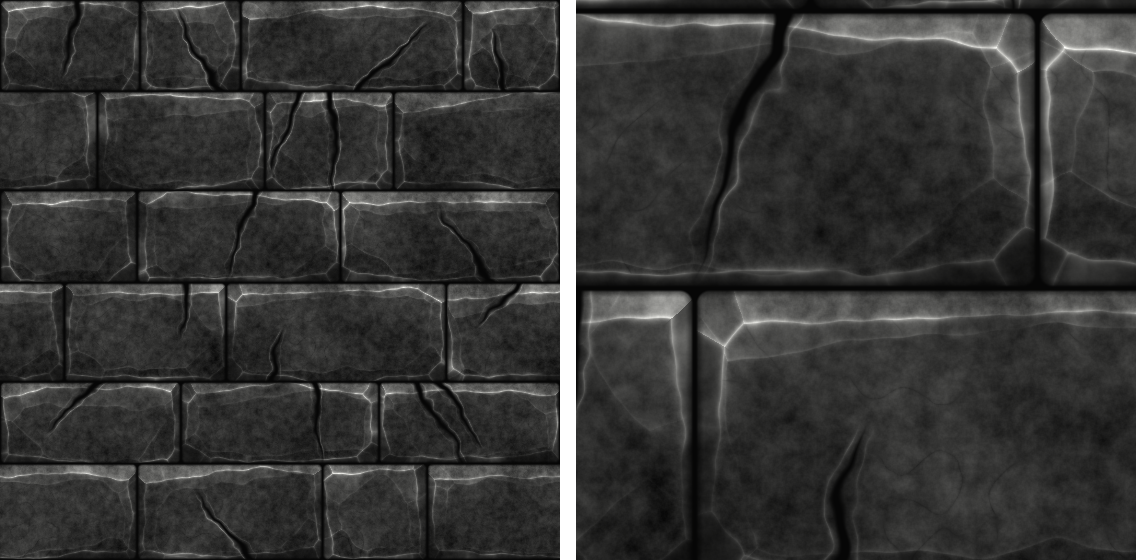
Left: the whole. Right: its middle third, enlarged.
Reproduce this texture procedurally as a Shadertoy shader.

```glsl
const float PI = 3.14159;
const vec3 STONE_TINT = vec3(1.0, 1.0, 0.98);
const float JOINT_TONE = 0.025;

// Course boundaries from the bottom, and the upright joints of each course
const float COURSES[7] = float[7](0.0, 0.172, 0.318, 0.495, 0.66, 0.837, 1.0);
const vec4 JOINTS[6] = vec4[6](
    vec4(0.245, 0.576, 0.763, 0.763), vec4(0.323, 0.677, 1.0, 1.0),
    vec4(0.115, 0.404, 0.797, 0.797), vec4(0.245, 0.608, 1.0, 1.0),
    vec4(0.174, 0.473, 0.703, 0.703), vec4(0.25, 0.43, 0.827, 1.0));

vec2 hash2(vec2 p) {
    vec3 q = fract(p.xyx * vec3(0.1031, 0.103, 0.0973));
    q += dot(q, q.yzx + 33.33);
    return fract((q.xx + q.yz) * q.zy);
}

vec2 direction(float angle) { return vec2(cos(angle), sin(angle)); }

float inside(float d, float blur) { return 1.0 - smoothstep(-blur, blur, d); }

float ridge(float d, float width) { return exp(-abs(d) / width); }

float cornerSlope(vec2 cell, vec2 offset, float period) {
    return dot(direction(2.0 * PI * hash2(mod(cell, period)).x), offset);
}

// Gradient noise that wraps over the unit square
float gradientNoise(vec2 uv, float freq) {
    vec2 p = uv * freq, i = floor(p), f = p - i;
    vec2 u = f * f * f * (f * (f * 6.0 - 15.0) + 10.0), e = vec2(0.0, 1.0);
    return mix(mix(cornerSlope(i, f, freq), cornerSlope(i + e.yx, f - e.yx, freq), u.x),
               mix(cornerSlope(i + e, f - e, freq), cornerSlope(i + 1.0, f - 1.0, freq), u.x), u.y);
}

float fbm(vec2 uv, float freq) {
    float sum = 0.0, amp = 0.6;
    for (int i = 0; i < 5; i++) {
        sum += amp * gradientNoise(uv, freq);
        freq *= 2.0;
        amp *= 0.7;
    }
    return sum;
}

// Nearest joints to the left and right, wrapping around the canvas
vec2 stoneSpan(vec4 joints, float x) {
    vec2 span = vec2(-2.0, 3.0);
    for (int k = 0; k < 12; k++) {
        float joint = joints[k % 4] + float(k / 4 - 1);
        if (joint <= x) span.x = max(span.x, joint);
        else span.y = min(span.y, joint);
    }
    return span;
}

// Chiselled outline: distance inward, gap to the next facet, facet normal
vec4 facets(vec2 p, vec2 extent, float depth, vec2 seed) {
    float first = 10.0, second = 10.0;
    vec2 normal = vec2(0.0);
    for (int i = 0; i < 16; i++) {
        vec2 r = hash2(seed + float(i) * vec2(7.0, 13.0));
        float turn = float(i % 4) * 0.5 * PI, along = 1.5 * r.y - 0.75;
        vec2 axis = direction(turn), n, anchor;
        if (i < 12) {
            n = direction(turn + 0.28 * along + 0.14 * (r.x - 0.5));
            anchor = axis * extent + vec2(-axis.y, axis.x) * extent * along;
            anchor -= axis * depth * (0.4 + r.x) * (1.0 + 0.3 * axis.y);
        } else {
            n = direction(turn + 0.25 * PI + 0.6 * (r.x - 0.5));
            anchor = sign(n) * extent - n * depth * (1.4 + 1.8 * r.y);
        }
        float d = dot(anchor - p, n);
        second = min(second, max(first, d));
        if (d < first) { first = d; normal = n; }
    }
    return vec4(first, second - first, normal);
}

// Tapering split from the top or bottom edge: signed offset, width, presence
vec3 crack(vec2 p, vec2 extent, float wobble, vec2 seed) {
    vec2 r = hash2(seed), q = hash2(seed + 41.0);
    float side = q.x > 0.4 ? 1.0 : -1.0;
    vec2 start = extent * vec2(1.3 * r.y - 0.65, side);
    vec2 dir = normalize(vec2(2.2 * q.y - 1.1, -side));
    float t = dot(p - start, dir) / (extent.y * mix(0.9, 2.7, fract(q.x * 7.0)));
    float across = dot(p - start, vec2(-dir.y, dir.x)) + wobble;
    float presence = step(r.x, 0.42) * (1.0 - smoothstep(0.75, 1.0, t));
    return vec3(across, 0.0045 * clamp(1.0 - t, 0.0, 1.0), presence);
}

void mainImage(out vec4 fragColor, in vec2 fragCoord) {
    float px = 1.0 / iResolution.y;
    vec2 uv = fract(fragCoord * px);

    // Stone under this point
    int row = 0;
    for (int k = 1; k < 6; k++) if (uv.y >= COURSES[k]) row = k;
    vec2 span = stoneSpan(JOINTS[row], uv.x);
    vec2 low = vec2(span.x, COURSES[row]), high = vec2(span.y, COURSES[row + 1]);
    vec2 extent = 0.5 * (high - low) - 0.001, p = uv - 0.5 * (low + high);
    vec2 seed = vec2(mod(round(high.x * 1000.0), 1000.0), float(row) * 17.0 + 3.0);

    // Mottled face with pits and scratches, lighter toward the top
    float cloud = fbm(uv, 7.0), grain = fbm(uv.yx, 64.0);
    float tone = 0.18 + 0.13 * cloud + 0.11 * grain + 0.025 * p.y / extent.y;
    float scratch = ridge(gradientNoise(uv + 0.01 * cloud, 23.0), 0.02);
    tone -= 0.05 * scratch * smoothstep(0.0, 0.25, cloud + 0.4 * grain);

    // Broad shallow facets, then the sharp bevel
    vec2 sway = vec2(gradientNoise(uv, 19.0), gradientNoise(uv.yx, 17.0));
    vec2 ripple = vec2(gradientNoise(uv, 60.0), gradientNoise(uv.yx, 50.0));
    vec2 bent = p + 0.008 * sway + 0.0025 * ripple;
    vec4 broad = facets(bent + 0.012 * sway.yx, extent, 0.024, seed + 5.0);
    vec4 bevel = facets(bent, extent, 0.011, seed);
    float broadMask = inside(broad.x, px), bevelMask = inside(bevel.x, px);
    float lit = max(bevel.w, 0.0), wear = clamp(0.75 + 1.5 * cloud, 0.25, 1.2);
    tone += broadMask * wear * (0.065 * broad.w + 0.005);
    float bevelTone = 0.135 + 0.2 * lit * lit + 0.04 * min(bevel.w, 0.0);
    tone = mix(tone, bevelTone * (1.0 + 0.7 * cloud + 0.5 * grain), bevelMask);

    // Worn bright creases, each with a soft glow
    float fine = max(0.0014, 0.7 * px);
    tone += wear * (0.22 + 0.18 * lit) * ridge(bevel.x, fine);
    tone += wear * 0.05 * ridge(bevel.x, 0.005);
    tone += wear * 0.18 * bevelMask * ridge(bevel.y, fine);
    tone += wear * 0.08 * (ridge(broad.x, fine) + broadMask * ridge(broad.y, fine));

    // Cracks with a shaded hollow and chipped bright lips
    for (int k = 0; k < 2; k++) {
        float wobble = 0.014 * sway.x + 0.005 * ripple.y;
        vec3 c = crack(p, extent, wobble, seed + float(k) * 71.0);
        float gap = abs(c.x) - c.y;
        tone *= 1.0 - 0.4 * c.z * exp(-max(gap, 0.0) / 0.006);
        tone += 0.28 * wear * c.z * ridge(c.x - c.y - 0.0045 - 0.004 * ripple.x, fine);
        tone += 0.12 * wear * c.z * ridge(c.x + c.y + 0.006 + 0.006 * ripple.x, fine);
        tone = mix(tone, 0.025, c.z * inside(gap, 0.001 + px));
    }

    // Rounded rim and thin dark joint
    vec2 corner = abs(p) - extent + 0.008;
    float rim = length(max(corner, 0.0)) + min(max(corner.x, corner.y), 0.0) - 0.008;
    tone *= mix(0.5, 1.0, smoothstep(0.0, 0.005, -rim));
    tone = mix(JOINT_TONE, max(tone, JOINT_TONE), inside(rim + 0.0005, 0.0005 + 0.7 * px));
    fragColor = vec4(tone * STONE_TINT, 1.0);
}
```
